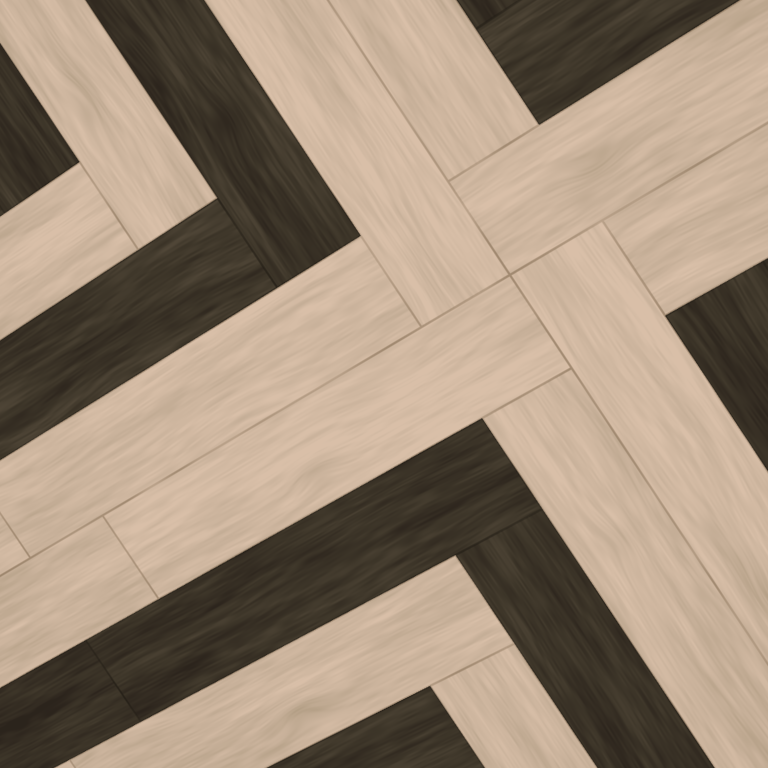
Write a three.js fragment shader that draws this pattern.

```glsl
varying vec2 vUv;

// Layout: one floor unit is one plank width
const vec2 CROSSING = vec2(0.664, 0.642);
const vec2 RIGHT_STEP = vec2(0.198, -0.052);
const vec2 DOWN_STEP = vec2(-0.0371, -0.1908);
const vec2 PERSPECTIVE = vec2(-0.02, 0.0232);
const float PLANK_LENGTH = 5.0;
const float SEAM_HALF_WIDTH = 0.007;
const float SEAM_SOFTNESS = 0.007;
const float EDGE_BLUR = 1.4;

// Wood colours
const vec3 PALE_LOW = vec3(0.70, 0.62, 0.52);
const vec3 PALE_MID = vec3(0.78, 0.69, 0.60);
const vec3 PALE_HIGH = vec3(0.85, 0.75, 0.66);
const vec3 DARK_LOW = vec3(0.17, 0.14, 0.11);
const vec3 DARK_MID = vec3(0.24, 0.21, 0.16);
const vec3 DARK_HIGH = vec3(0.33, 0.29, 0.23);
const vec3 PALE_SEAM = vec3(0.56, 0.47, 0.37);
const vec3 DARK_SEAM = vec3(0.13, 0.11, 0.08);

float hash(vec2 p) {
  vec3 q = fract(p.xyx * 0.1031);
  q += dot(q, q.yzx + 33.33);
  return fract((q.x + q.y) * q.z);
}

float noise(vec2 p) {
  vec2 i = floor(p), f = fract(p);
  f = f * f * (3.0 - 2.0 * f);
  return mix(mix(hash(i), hash(i + vec2(1.0, 0.0)), f.x),
             mix(hash(i + vec2(0.0, 1.0)), hash(i + 1.0), f.x), f.y);
}

float cross2(vec2 a, vec2 b) {
  return a.x * b.y - a.y * b.x;
}

// Undo the perspective: canvas position to plank units along both directions
vec2 floorCoords(vec2 uv) {
  vec2 d = uv - CROSSING;
  vec2 right = RIGHT_STEP - PERSPECTIVE.x * d;
  vec2 down = DOWN_STEP - PERSPECTIVE.y * d;
  vec2 diag = vec2(cross2(d, down), cross2(right, d)) / cross2(right, down);
  return vec2(diag.x - diag.y, diag.x + diag.y);
}

// Grain tone from 0 to 1; p is (along, across) within one plank
float grainTone(vec2 p, float seed) {
  vec2 toKnot = (p - vec2(0.8 + 3.0 * seed, 0.3 + 0.4 * fract(seed * 17.0))) * vec2(3.5, 7.0);
  float knot = exp(-dot(toKnot, toKnot)) * step(0.5, fract(seed * 7.0));
  vec2 g = p + vec2(seed * 91.0, seed * 57.0);
  g.y += 0.12 * noise(g * vec2(0.9, 2.0)) + 0.08 * knot;
  float broad = noise(g * vec2(0.7, 5.0));
  float streak = noise(g * vec2(1.6, 19.0));
  float fibre = noise(g * vec2(5.0, 55.0));
  return 0.36 * broad + 0.34 * streak + 0.30 * fibre - 0.25 * knot;
}

vec3 ramp(vec3 low, vec3 mid, vec3 high, float t) {
  return t < 0.5 ? mix(low, mid, t * 2.0) : mix(mid, high, t * 2.0 - 1.0);
}

vec3 floorColor(vec2 uv) {
  vec2 f = floorCoords(uv);
  vec2 a = abs(f), cell = floor(a);

  // Nested right angles in each quadrant; one arm owns each corner square
  bool sameSign = f.x * f.y > 0.0;
  bool alongX = cell.x == cell.y ? !sameSign : cell.x > cell.y;
  vec2 p = alongX ? a : a.yx;
  float ring = floor(p.y);
  float start = ring + (alongX != sameSign ? 0.0 : 1.0);
  float run = p.x - start;
  float arm = dot(step(0.0, f), vec2(1.0, 2.0)) + (alongX ? 4.0 : 0.0);
  float seed = hash(vec2(ring + 9.0 * floor(run / PLANK_LENGTH), arm + 3.0));
  vec2 local = vec2(mod(run, PLANK_LENGTH), fract(p.y));

  // Wood tone with plank variation and soft room light
  vec2 fromLight = uv - vec2(0.5, 0.6);
  float light = 0.09 - 0.45 * dot(fromLight, fromLight);
  float tone = 0.5 + 1.15 * (grainTone(local, seed) - 0.5) + 0.16 * (seed - 0.5);
  bool dark = mod(ring, 2.0) > 0.5;
  vec3 wood = dark
    ? ramp(DARK_LOW, DARK_MID, DARK_HIGH, clamp(tone - 0.08 + light, 0.0, 1.0))
    : ramp(PALE_LOW, PALE_MID, PALE_HIGH, clamp(tone + 0.17 + light, 0.0, 1.0));

  // Thin seams along the sides and ends
  vec2 edge = min(local, vec2(PLANK_LENGTH, 1.0) - local);
  float seam = 1.0 - smoothstep(SEAM_HALF_WIDTH, SEAM_HALF_WIDTH + SEAM_SOFTNESS, min(edge.x, edge.y));
  float wear = 0.35 + 0.4 * noise(f * 3.0 + 40.0);
  return mix(wood, dark ? DARK_SEAM : PALE_SEAM, seam * wear);
}

void main() {
  // Average nine samples for smooth edges
  vec2 spread = fwidth(vUv) * EDGE_BLUR / 3.0;
  vec3 sum = vec3(0.0);
  for (int y = -1; y <= 1; y++) {
    for (int x = -1; x <= 1; x++) {
      sum += floorColor(vUv + vec2(float(x), float(y)) * spread);
    }
  }
  gl_FragColor = vec4(sum / 9.0, 1.0);
}
```
